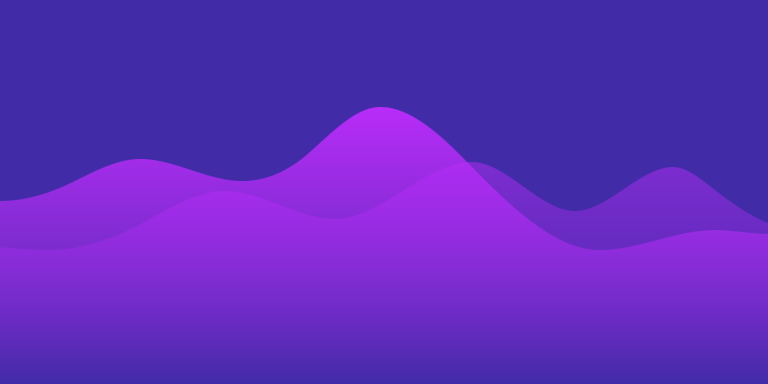
Give the GLSL for this background, as a WebGL 2 fragment shader.

```glsl
#version 300 es
precision highp float;

// Two translucent violet waves over a flat indigo ground.
// Each crest line is a cubic Hermite curve through a few knots, and each
// wave is filled by a vertical fade from its highest crest to the base.

uniform vec2 u_resolution;
out vec4 outColor;

const vec3 GROUND = vec3(0.255, 0.169, 0.655);
const vec3 VIOLET = vec3(0.725, 0.173, 0.975);
const float TALL_OPACITY = 1.0;
const float LOW_OPACITY = 0.5;
const float TALL_TOP = 0.7214;
const float LOW_TOP = 0.578;
const float SPAN = 2.0; // scene width in canvas heights

// Knots hold position, height and slope, in canvas heights
const int KNOTS = 10;
const vec3 TALL_WAVE[KNOTS] = vec3[KNOTS](
    vec3(0.0, 0.4766, 0.0), vec3(0.195, 0.5286, 0.5),
    vec3(0.365, 0.586, 0.0), vec3(0.63, 0.5286, 0.0),
    vec3(0.807, 0.604, 0.9), vec3(0.99, 0.7214, 0.0),
    vec3(1.219, 0.5755, -1.03), vec3(1.5625, 0.349, 0.0),
    vec3(1.862, 0.401, 0.0), vec3(2.0, 0.391, 0.0));
const vec3 LOW_WAVE[KNOTS] = vec3[KNOTS](
    vec3(0.0, 0.357, -0.1), vec3(0.125, 0.349, 0.0),
    vec3(0.391, 0.4297, 0.57), vec3(0.586, 0.5026, 0.0),
    vec3(0.872, 0.4297, 0.0), vec3(1.229, 0.578, 0.0),
    vec3(1.497, 0.4505, 0.0), vec3(1.7526, 0.565, 0.0),
    vec3(1.875, 0.495, -0.75), vec3(2.0, 0.419, -0.4));

// Cubic Hermite curve between two knots
float hermite(vec3 a, vec3 b, float x) {
    float width = b.x - a.x;
    float t = clamp((x - a.x) / width, 0.0, 1.0);
    float s = 1.0 - t;
    float bend = t * s * (s * a.z - t * b.z);
    return mix(a.y, b.y, t * t * (3.0 - 2.0 * t)) + width * bend;
}

// Height of the crest line at x
float crest(vec3 knots[KNOTS], float x) {
    float height = knots[0].y;
    for (int i = 0; i < KNOTS - 1; i++) {
        if (x >= knots[i].x) height = hermite(knots[i], knots[i + 1], x);
    }
    return height;
}

// Opacity of a wave: smooth edge times vertical fade
float waveAlpha(float height, float y, float top, float opacity) {
    float depth = height - y;
    float edge = clamp(depth / fwidth(depth) + 0.5, 0.0, 1.0);
    return edge * opacity * clamp(y / top, 0.0, 1.0);
}

void main() {
    vec2 p = gl_FragCoord.xy / u_resolution * vec2(SPAN, 1.0);
    float tall = waveAlpha(crest(TALL_WAVE, p.x), p.y, TALL_TOP, TALL_OPACITY);
    float low = waveAlpha(crest(LOW_WAVE, p.x), p.y, LOW_TOP, LOW_OPACITY);

    // Layer the waves over the ground
    vec3 color = mix(GROUND, VIOLET, tall);
    color = mix(color, VIOLET, low);
    outColor = vec4(color, 1.0);
}
```
